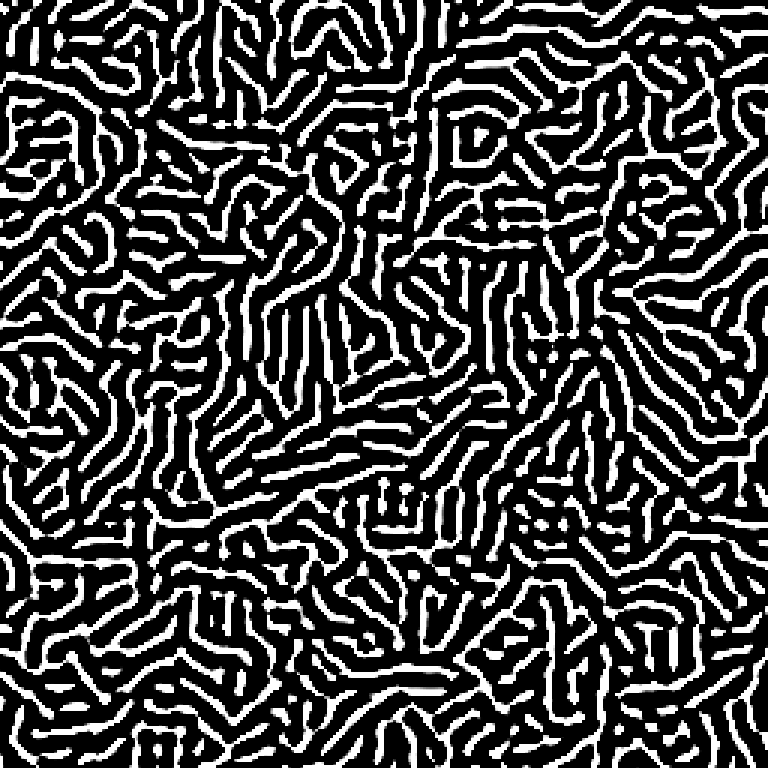
Write a three.js fragment shader that draws this pattern.

```glsl
// Labyrinth of even white ridges on black, like a reaction-diffusion pattern.
// Scattered wave packets of one wavelength are summed, the local amplitude is
// divided out for a constant line width, and the result is cut at a threshold.

varying vec2 vUv;

const float TAU = 6.2831853;
const float WAVES_ACROSS = 34.0;   // line periods along one side
const float GRID_ACROSS = 256.0;   // coarse grid that steps the edges
const float PACKET_SPACING = 1.5;  // in wavelengths
const float PACKET_RADIUS = 0.75;  // in wavelengths
const float RIDGE_LEVEL = 0.57;    // sets the share of white
const float EDGE_SOFTNESS = 0.1;
const vec3 GROUND_COLOR = vec3(0.0);
const vec3 RIDGE_COLOR = vec3(1.0);

float hash(vec2 p, float seed) {
  return fract(sin(dot(p, vec2(127.1, 311.7)) + seed * 74.7) * 43758.5453);
}

float valueNoise(vec2 p, float seed) {
  vec2 cell = floor(p);
  vec2 f = fract(p);
  f = f * f * (3.0 - 2.0 * f);
  float low = mix(hash(cell, seed), hash(cell + vec2(1.0, 0.0), seed), f.x);
  float high = mix(hash(cell + vec2(0.0, 1.0), seed), hash(cell + 1.0, seed), f.x);
  return mix(low, high, f.y);
}

// Holds positions at grid centres, with a short smooth step between them.
vec2 snapToGrid(vec2 uv, float cells) {
  vec2 g = uv * cells;
  return (floor(g) + smoothstep(0.0, 0.2, fract(g)) - 0.5) / cells;
}

// Wave direction: drifts slowly, varies per packet, leans to eighth turns.
vec2 packetDirection(vec2 cell) {
  float angle = TAU * (1.5 * valueNoise(cell * 0.37, 1.0) + 0.22 * hash(cell, 2.0));
  angle -= 0.1 * sin(8.0 * angle);
  return vec2(cos(angle), sin(angle));
}

// Height in x, slope in yz (per radian of phase); p is in wavelengths.
vec3 packetSum(vec2 p, float spacing, float radius) {
  vec2 home = floor(p / spacing);
  vec3 sum = vec3(0.0);
  for (int j = -2; j <= 2; j++) {
    for (int i = -2; i <= 2; i++) {
      vec2 cell = home + vec2(float(i), float(j));
      vec2 jitter = vec2(hash(cell, 3.0), hash(cell, 4.0));
      vec2 offset = p - (cell + jitter) * spacing;
      float weight = exp(-0.5 * dot(offset, offset) / (radius * radius));
      vec2 direction = packetDirection(cell);
      float phase = TAU * (dot(direction, offset) + hash(cell, 5.0));
      sum += weight * vec3(cos(phase), -direction * sin(phase));
    }
  }
  return sum;
}

// Evens out the amplitude: 1 on every crest, -1 in every trough.
float evenHeight(vec3 wave) {
  return wave.x / sqrt(dot(wave, wave) + 0.008);
}

void main() {
  vec2 p = snapToGrid(vUv, GRID_ACROSS) * WAVES_ACROSS;
  float height = evenHeight(packetSum(p, PACKET_SPACING, PACKET_RADIUS));
  float ridge = smoothstep(RIDGE_LEVEL - EDGE_SOFTNESS, RIDGE_LEVEL + EDGE_SOFTNESS, height);
  gl_FragColor = vec4(mix(GROUND_COLOR, RIDGE_COLOR, ridge), 1.0);
}
```
